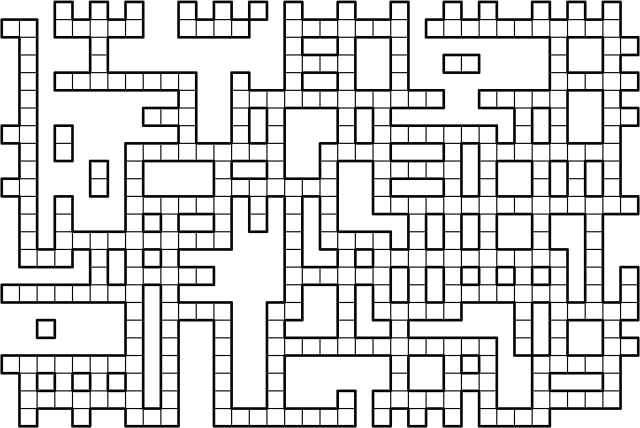
This pattern is drawn by a Shadertoy shader. Its source:

```glsl
// Draws an empty crossword-like lattice: thin lines between squares, thick outlines around gaps.

const vec2 GRID = vec2(36.0, 24.0);   // squares across and up
const float MARGIN = 0.1;             // border, in squares
const float BLOCK = 3.0;              // squares per layout block
const float GAP_CHANCE = 0.26;        // share of removed corridor arms
const float SPLIT_CHANCE = 0.72;      // share of wide rooms that get divided
const float THICK = 0.15;             // line widths, in squares
const float THIN = 0.065;
const vec3 PAPER = vec3(1.0);
const vec3 INK = vec3(0.02);

float hash(vec2 p) {
    return fract(sin(dot(p, vec2(127.1, 311.7))) * 43758.5453);
}

// Offset of the corridor inside a block: 0 or 1 square
float shift(vec2 block) {
    return step(0.5, hash(block + 7.3));
}

bool armKept(vec2 block, float side) {
    return hash(block * 1.7 + vec2(23.1 + side * 5.3, 41.9)) > GAP_CHANCE;
}

// A room three squares wide or high may get a dividing corridor
bool isDivider(vec2 cell, vec2 room) {
    float parity = mod(room.x + room.y, 2.0);
    float sw = shift(room - 1.0);
    float ne = shift(room);
    float se = shift(room - vec2(0.0, 1.0));
    float nw = shift(room - vec2(1.0, 0.0));
    vec2 low = parity < 0.5 ? vec2(sw, se) : vec2(nw, sw);
    vec2 high = parity < 0.5 ? vec2(ne, nw) : vec2(se, ne);
    bvec2 wide = greaterThan(high - low, vec2(0.5));
    if (hash(room + 61.7) > SPLIT_CHANCE) return false;
    bool splitX = wide.x && (!wide.y || hash(room + 17.9) > 0.5);
    vec2 middle = BLOCK * room - 1.0;
    return splitX ? cell.x == middle.x : wide.y && cell.y == middle.y;
}

// Corridors alternate between upright and level blocks and stop where they meet
bool isSquare(vec2 cell) {
    if (any(lessThan(cell, vec2(0.0))) || any(greaterThanEqual(cell, GRID))) return false;
    vec2 block = floor(cell / BLOCK);
    vec2 along = mod(block.x + block.y, 2.0) < 0.5 ? vec2(0.0, 1.0) : vec2(1.0, 0.0);
    vec2 across = along.yx;
    vec2 local = cell - BLOCK * block;
    float side = sign(dot(local, across) - shift(block));
    float t = dot(local, along);
    float before = shift(block - across);
    float after = shift(block + across);

    // On the block's own corridor
    if (side == 0.0) {
        float arm = t > max(before, after) ? 1.0 : t < min(before, after) ? -1.0 : 0.0;
        return arm == 0.0 || armKept(block, arm);
    }
    // On the arm that reaches in from a neighbour
    float joint = side < 0.0 ? before : after;
    if (t == joint) return armKept(block + side * across, -side);

    vec2 room = block + across * step(0.0, side) + along * step(joint, t);
    return isDivider(cell, room);
}

float segmentDistance(vec2 p, vec2 dir) {
    return length(p - dir * clamp(dot(p, dir), 0.0, 1.0));
}

float strokeCover(float dist, float width, float pixel) {
    return clamp(0.5 + (0.5 * width - dist) / pixel, 0.0, 1.0);
}

void mainImage(out vec4 fragColor, in vec2 fragCoord) {
    float pixel = (GRID.x + 2.0 * MARGIN) / iResolution.x;
    vec2 p = fragCoord * pixel - MARGIN;
    vec2 corner = floor(p + 0.5);

    // Four edges leave the nearest corner; the squares beside each set its weight
    float ink = 0.0;
    vec2 dir = vec2(1.0, 0.0);
    for (int i = 0; i < 4; i++) {
        vec2 normal = vec2(-dir.y, dir.x);
        bool left = isSquare(corner + 0.5 * (dir + normal) - 0.5);
        bool right = isSquare(corner + 0.5 * (dir - normal) - 0.5);
        if (left || right) {
            float width = left && right ? THIN : THICK;
            ink = max(ink, strokeCover(segmentDistance(p - corner, dir), width, pixel));
        }
        dir = normal;
    }
    fragColor = vec4(mix(PAPER, INK, ink), 1.0);
}
```
